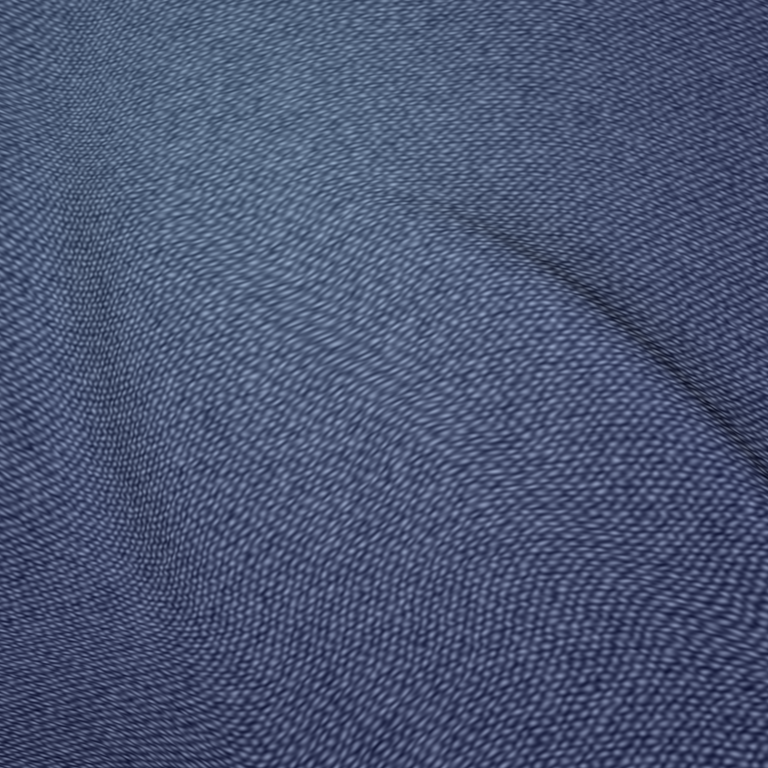
A Shadertoy shader for this texture:

```glsl
// Draws softly folded blue denim with an irregular leaning twill weave.

const float PI = 3.14159265;

float hash(vec2 p) {
    p = fract(p * vec2(0.1031, 0.1137));
    p += dot(p, p.yx + 33.33);
    return fract((p.x + p.y) * p.x * 17.0);
}

vec2 gradient(vec2 cell) {
    float angle = 2.0 * PI * hash(cell);
    return vec2(cos(angle), sin(angle));
}

float gradientNoise(vec2 p) {
    vec2 i = floor(p), f = fract(p);
    vec2 w = f * f * f * (f * (f * 6.0 - 15.0) + 10.0);
    vec2 e = vec2(0.0, 1.0);
    float low = mix(dot(gradient(i), f),
                    dot(gradient(i + e.yx), f - e.yx), w.x);
    float high = mix(dot(gradient(i + e), f - e),
                     dot(gradient(i + e.yy), f - e.yy), w.x);
    return mix(low, high, w.y);
}

float softAbs(float d, float width) {
    return sqrt(d * d + width * width);
}

float softRamp(float d, float width) {
    return 0.5 * (d + softAbs(d, width));
}

float bell(float d, float width) {
    return exp(-d * d / (width * width));
}

float wave(float turns) {
    return cos(2.0 * PI * turns);
}

// Signed offsets from the three long folds
float leftFold(vec2 p) {
    return p.x - 0.09 - 0.36 * (0.8 - p.y) * (0.8 - p.y);
}

float rightFold(vec2 p) {
    float x = max(p.x - 0.4, 0.0);
    return p.y - 0.755 + 1.05 * x * x;
}

float middleFold(vec2 p) {
    return (p.y - 0.50 + 0.75 * (p.x - 0.51)) * 0.8;
}

// Cloth coordinates: x runs along a thread, y counts the rows
vec2 drape(vec2 p) {
    float left = leftFold(p), right = rightFold(p), middle = middleFold(p);
    float leftFade = smoothstep(0.1, 0.3, p.y) * (1.0 - 0.4 * smoothstep(0.75, 1.0, p.y));
    float corner = 1.0 - smoothstep(0.1, 0.35, p.x);
    float crease = smoothstep(0.35, 0.6, p.x);
    vec2 q = p;
    q.x += 0.085 * leftFade * tanh((left - 0.02) / 0.06);
    q.x -= 0.016 * tanh(middle / 0.035);
    q.x += 0.18 * softRamp(right, 0.06);
    q.y += 0.05 * left - 0.47 * softAbs(left, 0.04);
    q.y += 0.48 * softRamp(right, 0.04) + 0.022 * crease * tanh(right / 0.035);
    q.y += 0.012 * tanh(middle / 0.04);
    q.y += 0.5 * softRamp(p.x - 0.72, 0.14);
    q.y -= 0.5 * corner * softRamp(0.19 - p.y, 0.015);
    q += 0.012 * vec2(gradientNoise(p * 5.0), gradientNoise(p * 5.0 + 19.0));
    return q * vec2(58.0, 118.0);
}

// Staggered dashes from crossed waves, with uneven tension
float weave(vec2 thread) {
    vec2 tension = vec2(gradientNoise(thread * vec2(0.55, 0.8)),
                        gradientNoise(thread * vec2(0.45, 0.5) + 37.0));
    vec2 t = thread + tension * vec2(0.4, 0.3);
    float lean = wave(t.x - 0.5 * t.y);
    float counter = wave(t.x + 0.5 * t.y);
    float rows = wave(t.y);
    return 0.42 * lean + 0.25 * counter + 0.33 * rows;
}

// Broad light and the shadows of the folds
vec3 clothTone(vec2 p) {
    vec2 toGlow = (p - vec2(0.3, 0.88)) * vec2(1.5, 1.6);
    float glow = exp(-2.2 * dot(toGlow, toGlow));
    float centre = bell(length(p - vec2(0.5, 0.53)), 0.46);
    vec3 tone = vec3(0.232, 0.258, 0.384);
    tone += vec3(0.075, 0.12, 0.095) * glow;
    tone += vec3(0.075, 0.082, 0.082) * centre;

    float right = rightFold(p);
    float reach = smoothstep(0.45, 0.78, p.x);
    float left = leftFold(p);
    float span = smoothstep(0.15, 0.32, p.y) * (1.0 - smoothstep(0.65, 0.9, p.y));
    float shade = 1.0;
    shade -= reach * (0.2 * bell(right - 0.003, 0.011) + 0.14 * bell(right - 0.02, 0.05));
    shade += 0.06 * reach * bell(right + 0.06, 0.05);
    shade -= 0.09 * span * bell(left - 0.02, 0.035);
    shade += 0.05 * span * bell(left + 0.055, 0.04);
    shade -= 0.08 * (1.0 - smoothstep(0.0, 0.2, p.y)) * (1.0 - smoothstep(0.1, 0.5, p.x));
    return tone * shade;
}

vec3 denim(vec2 p) {
    vec2 thread = drape(p);
    float fibre = gradientNoise(thread * vec2(0.9, 1.7) + 11.0);
    float slub = gradientNoise(thread * vec2(0.25, 0.7) + 41.0);
    float contrast = 0.2 - 0.04 * smoothstep(0.55, 0.9, p.y);
    float relief = contrast * weave(thread) + 0.13 * fibre + 0.06 * slub;
    return clothTone(p) + relief * vec3(0.96, 1.0, 1.0);
}

void mainImage(out vec4 fragColor, in vec2 fragCoord) {
    // Four samples smooth the fine threads
    vec3 colour = vec3(0.0);
    for (int i = 0; i < 4; i++) {
        vec2 offset = vec2(float(i % 2), float(i / 2)) * 0.5 - 0.25;
        colour += denim((fragCoord + offset) / iResolution.xy);
    }
    fragColor = vec4(clamp(colour * 0.25, 0.0, 1.0), 1.0);
}
```
